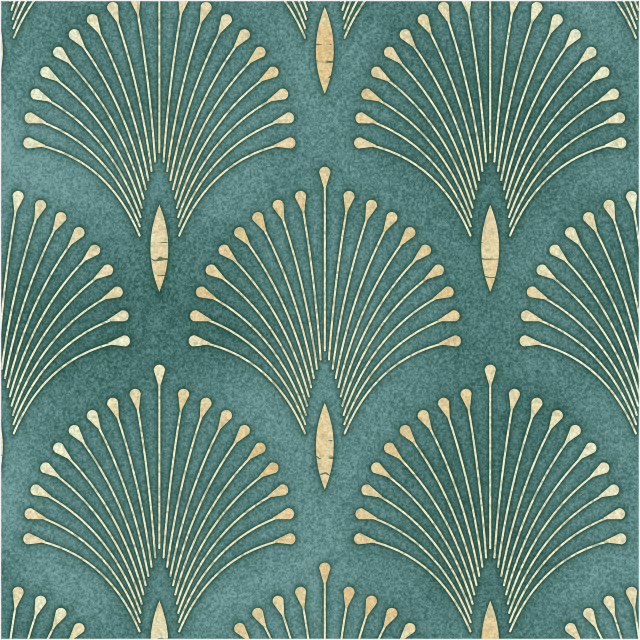
Write a three.js fragment shader that draws this pattern.

```glsl
// Art deco fans of gilded stems with teardrop heads, half-drop repeat on mottled teal.
varying vec2 vUv;

// Layout, in canvas units
const vec2 PERIOD = vec2(0.517, 0.6185);
const vec2 ORIGIN = vec2(0.249, 0.612);   // leaf centre of one fan
const float FAN_FOOT = 0.1;               // room kept below the leaf centre
const float MARGIN = 0.002;               // pale trim around the sheet

// Fan
const int STEMS = 10;                     // centre stem plus nine per side
const float STEM_STEP = 0.191;            // angle between heads
const vec2 RING_CENTER = vec2(0.0, 0.195);
const float RING_RADIUS = 0.203;
const float RING_DIP = 0.011;             // flattening of the shoulders
const float CROWN_RISE = 0.030;           // extra height of the centre stem
const vec2 BODY_SIZE = vec2(0.031, 0.130);
const float BODY_BOTTOM = 0.020;
const float STEM_HALF = 0.0017;
const float HEAD_RADIUS = 0.0088;
const float HEAD_TAIL = 0.024;
const vec2 LEAF_HALF = vec2(0.0140, 0.068);
const float EDGE = 0.0010;                // softness of every outline

// Colours and strengths
const vec3 TEAL = vec3(0.37, 0.54, 0.53);
const vec3 DEEP_TEAL = vec3(0.25, 0.42, 0.40);
const vec3 SHADOW = vec3(0.11, 0.24, 0.18);
const vec3 PALE_GILT = vec3(0.92, 0.94, 0.83);
const vec3 WARM_GILT = vec3(0.87, 0.75, 0.53);
const float GRAIN = 2.3;
const float MOTTLE = 2.2;
const float OUTLINE = 0.8;                // dark rim beside the gilding
const float FAN_SHADE = 0.22;             // wider dusk between the stems

float hash(vec2 p) {
  vec3 q = fract(p.xyx * 0.1031);
  q += dot(q, q.yzx + 33.33);
  return fract((q.x + q.y) * q.z);
}

float noise(vec2 p) {
  vec2 i = floor(p), f = fract(p);
  f = f * f * (3.0 - 2.0 * f);
  return mix(mix(hash(i), hash(i + vec2(1, 0)), f.x),
             mix(hash(i + vec2(0, 1)), hash(i + vec2(1, 1)), f.x), f.y);
}

float clouds(vec2 p) {
  float sum = 0.0, gain = 0.5;
  for (int i = 0; i < 4; i++) {
    sum += gain * noise(p);
    p = p * 2.03 + 17.0;
    gain *= 0.5;
  }
  return sum / 0.9375;
}

// Distance to a gently bent quadratic curve, refined from its chord
float curveDistance(vec2 p, vec2 a, vec2 b, vec2 c) {
  vec2 u = 2.0 * (b - a), v = a - 2.0 * b + c, chord = c - a;
  float t = clamp(dot(p - a, chord) / dot(chord, chord), 0.0, 1.0);
  for (int i = 0; i < 4; i++) {
    vec2 tangent = u + 2.0 * v * t;
    t = clamp(t + dot(p - a - (u + v * t) * t, tangent) / dot(tangent, tangent), 0.0, 1.0);
  }
  return length(p - a - (u + v * t) * t);
}

// Round at the head, narrowing to the stem
float dropDistance(vec2 p, vec2 head, vec2 tail) {
  vec2 axis = tail - head;
  float h = clamp(dot(p - head, axis) / dot(axis, axis), 0.0, 1.0);
  return length(p - head - axis * h) - mix(HEAD_RADIUS, STEM_HALF, h);
}

float leafDistance(vec2 p) {
  float y = p.y / LEAF_HALF.y;
  return abs(p.x) - LEAF_HALF.x * (1.0 - y * y);
}

// x: stems, y: heads and leaf
vec2 fanDistance(vec2 p) {
  vec2 d = vec2(1.0, leafDistance(p));
  d.y = max(d.y, abs(p.y) - LEAF_HALF.y);
  p.x = abs(p.x);
  for (int i = 0; i < STEMS; i++) {
    float n = float(i), k = n / float(STEMS - 1), angle = n * STEM_STEP;
    float radius = RING_RADIUS - RING_DIP * sin(2.0 * angle);
    if (i == 0) radius += CROWN_RISE;
    vec2 base = vec2(1.0 - (1.0 - k) * (1.0 - k), 1.0 - k) * BODY_SIZE;
    base.y += BODY_BOTTOM;
    vec2 head = RING_CENTER + radius * vec2(sin(angle), cos(angle));
    vec2 bend = base + (head - base) * vec2(0.3, mix(0.52, 0.86, k * k));
    d.x = min(d.x, curveDistance(p, base, bend, head) - STEM_HALF);
    d.y = min(d.y, dropDistance(p, head, head - HEAD_TAIL * normalize(head - bend)));
  }
  return d;
}

vec2 fanCell(vec2 p) {
  vec2 room = vec2(0.5 * PERIOD.x, FAN_FOOT);
  return mod(p - ORIGIN + room, PERIOD) - room;
}

void main() {
  // Two interleaved lattices of fans
  vec2 cellA = fanCell(vUv), cellB = fanCell(vUv - 0.5 * PERIOD);
  vec2 d = min(fanDistance(cellA), fanDistance(cellB));
  float nearest = min(d.x, d.y), outside = max(nearest, 0.0);

  // Grainy, mottled ground, dimmed beside the gilding
  float grain = 0.65 * noise(vUv * 480.0) + 0.35 * noise(vUv.yx * 250.0 + 9.0);
  float mottle = clouds(vUv * 4.0 + 3.0);
  float tone = 0.82 + GRAIN * (grain - 0.5) + MOTTLE * (mottle - 0.5);
  vec3 color = mix(DEEP_TEAL, TEAL, clamp(tone, -0.7, 1.9));
  color = mix(color, SHADOW, FAN_SHADE * exp(-outside / 0.012));
  color = mix(color, SHADOW, OUTLINE * exp(-outside / 0.0024));

  // Gilding, warmer in the middle column and worn in flecks
  float warmth = 0.5 + 0.5 * cos(6.2832 * (vUv.x - 0.507) / (2.0 * PERIOD.x));
  warmth = 0.5 * warmth + 1.1 * (clouds(vUv * 11.0) - 0.3);
  float solid = smoothstep(EDGE, -EDGE, d.y);
  vec3 gilt = mix(PALE_GILT, WARM_GILT, clamp(warmth, 0.0, 1.0) * mix(0.3, 1.0, solid));
  gilt *= 0.88 + 0.24 * grain;
  float wear = smoothstep(0.12, 0.45, noise(vUv * 190.0 + 40.0));
  float cover = smoothstep(EDGE, -EDGE, nearest) * mix(mix(0.72, 0.9, solid), 1.0, wear);

  // Fine cracks across the lower leaves
  vec2 leaf = leafDistance(cellA) < leafDistance(cellB) ? cellA : cellB;
  float wobble = 0.006 * noise(vUv * 120.0);
  float crack = abs(fract((leaf.y + wobble) / 0.027) - 0.5) * 0.027;
  float inLeaf = step(leafDistance(leaf), 0.0) * step(abs(leaf.y + 0.025), 0.035);
  float broken = smoothstep(0.35, 0.55, noise(vUv * 75.0 + 5.0));
  cover *= 1.0 - 0.65 * inLeaf * broken * smoothstep(0.0016, 0.0004, crack);
  color = mix(color, gilt, cover);

  // Pale trim
  vec2 inset = min(vUv, 1.0 - vUv);
  float trim = smoothstep(MARGIN + EDGE, MARGIN - EDGE, min(inset.x, inset.y));
  gl_FragColor = vec4(mix(color, vec3(0.95), trim), 1.0);
}
```
